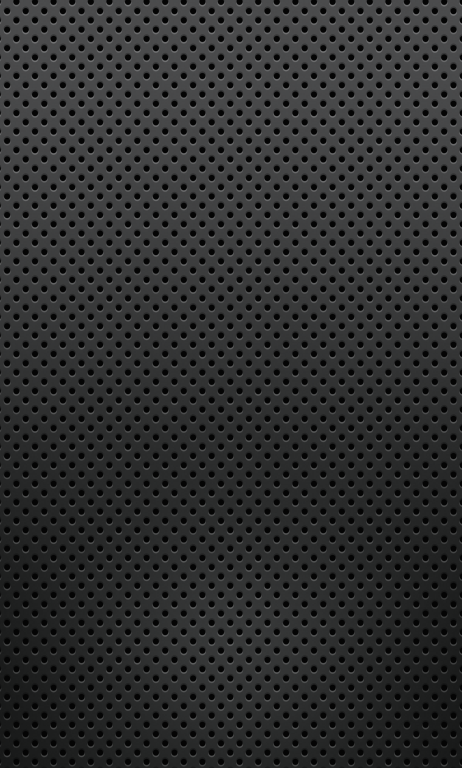
This texture is drawn by a WebGL 1 fragment shader. Its source:

```glsl
precision highp float;
// Dark perforated metal sheet: a staggered grid of round holes, each with
// a lit lower lip and a shaded upper lip, over a vertical grey gradient
// with a soft pool of light near the bottom and darkened lower corners.

uniform vec2 u_resolution;

// Grid: cells across and down (each cell carries two holes), and its phase
const vec2 CELLS = vec2(24.84, 41.43);
const vec2 GRID_PHASE = vec2(0.882, 0.33);

// Hole and lip sizes, in cells
const float HOLE_RADIUS = 0.165;
const float LIP_RADIUS = 0.185;
const float LIP_SHIFT = 0.065;

// Strength of the lip light and shade, and their variation per hole
const float LIP_LIGHT = 0.13;
const float LIP_SHADE = 0.25;
const float LIP_VARIATION = 0.25;

// Sheet colours
const vec3 HOLE_COLOR = vec3(0.015, 0.015, 0.016);
const vec3 SHEET_TOP = vec3(0.292, 0.294, 0.298);
const vec3 SHEET_LOW = vec3(0.122, 0.127, 0.126);
const vec3 GLOW_COLOR = vec3(0.092, 0.092, 0.094);

// Pool of light
const vec2 GLOW_CENTER = vec2(0.51, 0.16);
const vec2 GLOW_SIZE = vec2(0.34, 0.14);
const float CORNER_SHADE = 0.25;
const float GRAIN = 0.006;

float hash(vec2 p) {
  return fract(sin(dot(p, vec2(127.1, 311.7))) * 43758.5453);
}

// Antialiased disc coverage
float disc(vec2 p, float radius, float blur) {
  return 1.0 - smoothstep(-blur, blur, length(p) - radius);
}

// Large-scale shading of the metal
vec3 sheetColor(vec2 uv) {
  vec3 color = mix(SHEET_LOW, SHEET_TOP, smoothstep(0.1, 1.0, uv.y));
  vec2 g = (uv - GLOW_CENTER) / GLOW_SIZE;
  color += GLOW_COLOR * exp(-dot(g, g));
  float side = pow(abs(uv.x * 2.0 - 1.0), 2.0);
  float low = 1.0 - smoothstep(0.0, 0.6, uv.y);
  return color * (1.0 - CORNER_SHADE * side * low);
}

void main() {
  vec2 uv = gl_FragCoord.xy / u_resolution;
  vec2 grid = uv * CELLS - GRID_PHASE;
  float blur = 0.7 * CELLS.x / u_resolution.x;

  // Nearest hole of the two interleaved square grids
  vec2 idA = floor(grid + 0.5);
  vec2 idB = floor(grid) + 0.5;
  vec2 a = grid - idA;
  vec2 b = grid - idB;
  bool nearA = dot(a, a) < dot(b, b);
  vec2 p = nearA ? a : b;
  vec2 id = nearA ? idA : idB;

  // Metal with a faint grain fixed to the sheet
  vec3 color = sheetColor(uv);
  color += GRAIN * (hash(floor(grid * 12.0)) - 0.5);

  // Lips: shade above, light below
  vec2 shift = vec2(0.0, LIP_SHIFT);
  float strength = 1.0 + LIP_VARIATION * (hash(id) * 2.0 - 1.0);
  color *= 1.0 - LIP_SHADE * disc(p - shift, LIP_RADIUS, blur);
  color += LIP_LIGHT * strength * disc(p + shift, LIP_RADIUS, blur);

  // Hole
  color = mix(color, HOLE_COLOR, disc(p, HOLE_RADIUS, blur));
  gl_FragColor = vec4(color, 1.0);
}
```
